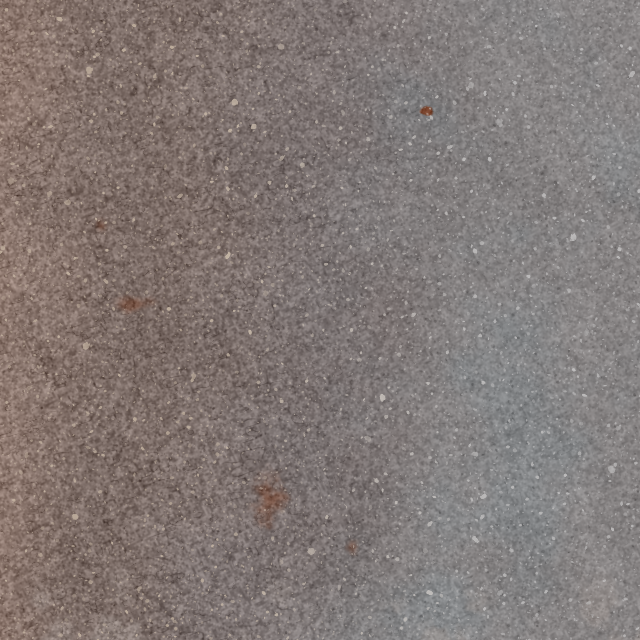
Reproduce this texture procedurally as a Shadertoy shader.

```glsl
// Weathered grey-brown stone with fine grain, pale mineral flecks and rust stains

const vec3 WARM_EDGE   = vec3(0.570, 0.480, 0.440);
const vec3 BROWN_STONE = vec3(0.495, 0.433, 0.410);
const vec3 MID_STONE   = vec3(0.488, 0.450, 0.445);
const vec3 GREY_STONE  = vec3(0.528, 0.514, 0.514);
const vec3 COOL_TINT   = vec3(-0.018, 0.004, 0.012);
const vec3 CREAM_FLECK = vec3(0.790, 0.725, 0.650);
const vec3 WHITE_FLECK = vec3(0.770, 0.765, 0.765);
const vec3 PALE_DUST   = vec3(0.640, 0.600, 0.580);
const vec3 RUST        = vec3(0.480, 0.275, 0.185);

// Stain centre (xy) and half extent (zw)
const vec4 STAINS[5] = vec4[5](
    vec4(0.667, 0.827, 0.010, 0.008), vec4(0.158, 0.647, 0.014, 0.013),
    vec4(0.205, 0.523, 0.036, 0.014), vec4(0.420, 0.222, 0.028, 0.046),
    vec4(0.550, 0.147, 0.013, 0.015));
const float STAIN_STRENGTH[5] = float[5](1.0, 0.5, 0.5, 0.65, 0.45);

float hash(vec2 cell, float seed) {
    vec3 p = fract(vec3(cell.xyx + seed * 17.31) * vec3(0.1031, 0.1030, 0.0973));
    p += dot(p, p.yzx + 33.33);
    return fract((p.x + p.y) * p.z);
}

float noise(vec2 p, float seed) {
    vec2 i = floor(p), f = fract(p);
    f = f * f * (3.0 - 2.0 * f);
    float low  = mix(hash(i, seed), hash(i + vec2(1, 0), seed), f.x);
    float high = mix(hash(i + vec2(0, 1), seed), hash(i + vec2(1, 1), seed), f.x);
    return mix(low, high, f.y);
}

mat2 rotation(float angle) {
    float c = cos(angle), s = sin(angle);
    return mat2(c, s, -s, c);
}

// Layered noise centred on zero
float fbm(vec2 p, float seed) {
    float sum = 0.0, amplitude = 0.5;
    for (int i = 0; i < 4; i++) {
        sum += amplitude * (noise(p, seed + float(i)) - 0.5);
        p = rotation(0.7) * p * 2.03;
        amplitude *= 0.55;
    }
    return sum;
}

// One irregular fleck in some cells of a grid; returns its coverage
float flecks(vec2 uv, float cells, float share, float radius, float seed, float pixel) {
    vec2 p = rotation(seed) * uv * cells;
    vec2 cell = floor(p);
    if (hash(cell, seed) > share) return 0.0;
    vec2 centre = 0.3 + 0.4 * vec2(hash(cell, seed + 1.0), hash(cell, seed + 2.0));
    vec2 d = rotation(6.283 * hash(cell, seed + 3.0)) * (fract(p) - centre) / cells;
    d.x *= mix(1.0, 1.9, hash(cell, seed + 4.0));
    float size = radius * mix(0.55, 1.15, hash(cell, seed + 5.0));
    float edge = length(d) + 0.5 * size * (noise(uv * 420.0, seed) - 0.5);
    float coverage = 1.0 - smoothstep(size - pixel, size + pixel, edge);
    return coverage * mix(0.35, 1.0, hash(cell, seed + 6.0));
}

// Broken hairlines where a stretched noise crosses its middle value
float cracks(vec2 uv, float scale, float seed) {
    vec2 p = rotation(-0.25) * uv * scale * vec2(0.75, 1.15);
    float line = 1.0 - smoothstep(0.0, 0.11, abs(noise(p, seed) - 0.5));
    return line * smoothstep(0.54, 0.80, noise(uv * scale * 0.55, seed + 1.0));
}

// Slow drift from warm brown on the left to cool grey on the right
vec3 stoneColor(vec2 uv) {
    float x = uv.x + 0.22 * fbm(uv * 3.5, 3.0) + 0.10 * (0.5 - uv.y);
    vec3 color = mix(WARM_EDGE, BROWN_STONE, smoothstep(-0.08, 0.20, x));
    color = mix(color, MID_STONE, smoothstep(0.22, 0.48, x));
    color = mix(color, GREY_STONE, smoothstep(0.45, 0.75, x));
    color += COOL_TINT * smoothstep(0.0, 0.3, fbm(uv * 5.0, 9.0)) * smoothstep(0.3, 0.7, uv.x);
    return color + 0.06 * fbm(uv * 9.0, 14.0);
}

float stainCoverage(vec2 uv) {
    float coverage = 0.0;
    for (int i = 0; i < 5; i++) {
        vec2 d = (uv - STAINS[i].xy) / STAINS[i].zw;
        float reach = length(d) + 1.3 * fbm(uv * 45.0, 21.0);
        float inner = i == 0 ? 0.75 : 0.0;
        coverage = max(coverage, STAIN_STRENGTH[i] * (1.0 - smoothstep(inner, 1.2, reach)));
    }
    return coverage;
}

void mainImage(out vec4 fragColor, in vec2 fragCoord) {
    vec2 uv = fragCoord / iResolution.y;
    float pixel = 0.7 / iResolution.y;
    float brownSide = 1.0 - smoothstep(0.25, 0.80, uv.x);
    vec3 color = stoneColor(uv);

    // Pale dust gathers in patches near the lower edge
    float dust = smoothstep(0.04, 0.24, fbm(uv * 16.0, 31.0));
    color = mix(color, PALE_DUST, 0.45 * dust * (1.0 - smoothstep(0.03, 0.16, uv.y)));
    color = mix(color, RUST, stainCoverage(uv));

    // Fine grain, rougher on the brown side, with dark pits and hairlines
    float grain = 0.55 * (noise(rotation(0.5) * uv * 170.0, 41.0) - 0.5)
                + 0.70 * (noise(rotation(1.1) * uv * 310.0, 42.0) - 0.5);
    color += grain * mix(0.15, 0.23, brownSide);
    float lines = max(cracks(uv, 75.0, 51.0), cracks(uv, 130.0, 54.0));
    color -= lines * mix(0.035, 0.085, brownSide);
    color -= 0.09 * flecks(uv, 100.0, 0.22, 0.0024, 61.0, pixel);

    // Mineral flecks from dust-sized to coarse
    vec3 fleckColor = mix(WHITE_FLECK, CREAM_FLECK, brownSide);
    float fleck = 0.65 * flecks(uv, 135.0, 0.24, 0.0017, 71.0, pixel);
    fleck = max(fleck, 0.85 * flecks(uv, 72.0, 0.20, 0.0029, 82.0, pixel));
    fleck = max(fleck, 0.90 * flecks(uv, 30.0, 0.09, 0.0052, 93.0, pixel));
    color = mix(color, fleckColor, fleck);

    fragColor = vec4(clamp(color, 0.0, 1.0), 1.0);
}
```
